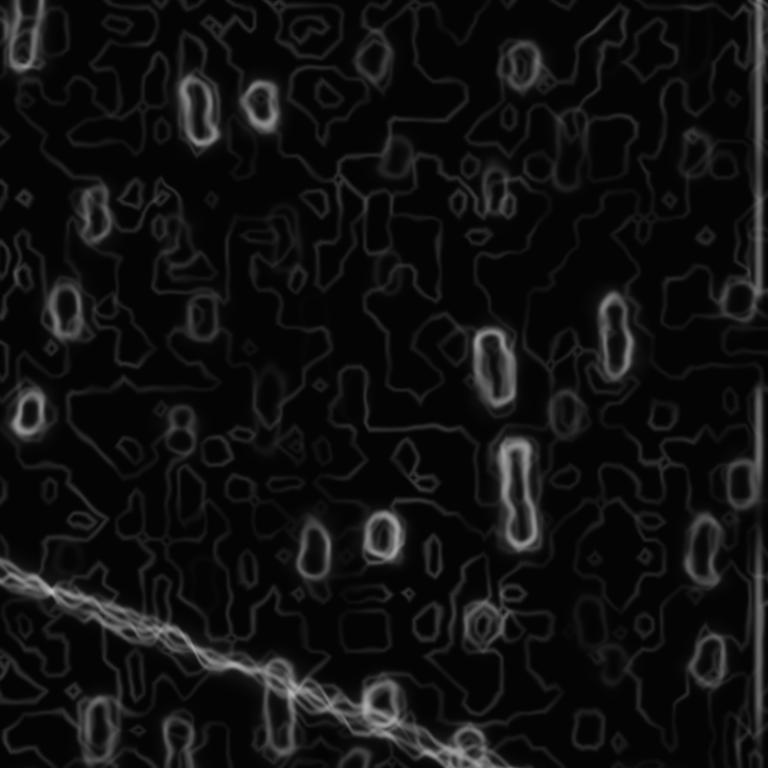
Reproduce this texture procedurally as a WebGL 2 fragment shader.

```glsl
#version 300 es
precision highp float;
// Dark relief drawn as faint octagonal contours, with bright upright rings and a frayed diagonal streak.

uniform vec2 u_resolution;
out vec4 fragColor;

const float GRID = 62.0;                     // contour cells across the canvas
const float LINE_WIDTH = 0.23;               // contour softness, in cells
const float LINE_GAIN = 0.135;               // brightness of one contour
const float WOBBLE = 0.5;                    // contour unevenness, in cells
const int LEVELS = 7;                        // contour levels
const vec2 RELIEF_SCALE = vec2(0.46, 0.35);  // relief frequency per cell
const float RELIEF_HEIGHT = 2.7;
const float ROUGHNESS = 0.22;
const vec2 RING_GRID = vec2(7.0, 6.0);
const float RING_HEIGHT = 4.0;
const float RING_RADIUS = 0.0155;
const float RING_WIDTH = 0.0052;
const float RING_GAIN = 0.75;
const float RIM_GAIN = 0.5;
const float STREAK_START = 0.26;
const float STREAK_SLOPE = -0.41;
const int STRANDS = 6;
const float STRAND_WIDTH = 0.0038;
const float STRAND_GAIN = 0.33;
const float BACKGROUND = 0.014;

float hash(vec2 p) {
  vec3 q = fract(p.xyx * 0.1031);
  q += dot(q, q.yzx + 33.33);
  return fract((q.x + q.y) * q.z);
}

float noise(vec2 p) {
  vec2 i = floor(p), f = fract(p);
  f = f * f * (3.0 - 2.0 * f);
  return mix(mix(hash(i), hash(i + vec2(1, 0)), f.x),
             mix(hash(i + vec2(0, 1)), hash(i + vec2(1, 1)), f.x), f.y);
}

float segmentDistance(vec2 p, vec2 a, vec2 b) {
  vec2 pa = p - a, ba = b - a;
  return length(pa - ba * clamp(dot(pa, ba) / dot(ba, ba), 0.0, 1.0));
}

// Scattered upright capsules: x is their height, y the glow of their outline
vec2 rings(vec2 uv) {
  vec2 home = floor(uv * RING_GRID), result = vec2(0.0);
  for (int j = -1; j <= 1; j++)
    for (int i = -1; i <= 1; i++) {
      vec2 id = home + vec2(i, j);
      vec2 jitter = vec2(hash(id + 11.3), hash(id + 27.7));
      vec2 center = (id + 0.1 + 0.8 * jitter) / RING_GRID;
      float size = hash(id + 43.1), strength = hash(id + 61.9);
      vec2 axis = vec2(0.2 * (jitter.y - 0.5), 1.0) * mix(0.008, 0.052, size * size);
      float d = segmentDistance(uv, center - axis, center + axis);
      float wall = 1.0 - smoothstep(0.006, 0.034, d);
      float edge = (d - RING_RADIUS + 0.012 * (noise(uv * 45.0 + id) - 0.5)) / RING_WIDTH;
      float glow = exp(-edge * edge) + 0.14 * exp(-0.09 * edge * edge);
      result = max(result, strength * strength * vec2(RING_HEIGHT * wall, glow));
    }
  return result;
}

float rimPatches(float y) {
  return smoothstep(0.35, 0.75, noise(vec2(3.0, y * 9.0)));
}

float height(vec2 vertex) {
  vec2 uv = vertex / GRID;
  float relief = RELIEF_HEIGHT * noise(vertex * RELIEF_SCALE + 40.0);
  float rough = ROUGHNESS * (hash(vertex + 91.0) - 0.5);
  float rim = smoothstep(0.96, 0.997, uv.x) * rimPatches(uv.y);
  return relief + rough + rings(uv).x + 2.0 * rim;
}

// Distance to the contour in a unit cell; s flags its corners counterclockwise
float cellDistance(vec2 p, vec4 s) {
  vec2 mid[4] = vec2[4](vec2(0.5, 0.0), vec2(1.0, 0.5), vec2(0.5, 1.0), vec2(0.0, 0.5));
  float d = 9.0;
  if (s.x == s.y && s.z == s.w && s.x != s.z) return segmentDistance(p, mid[3], mid[1]);
  if (s.x == s.w && s.y == s.z && s.x != s.y) return segmentDistance(p, mid[0], mid[2]);
  for (int i = 0; i < 4; i++) {
    int before = (i + 3) % 4, after = (i + 1) % 4;
    if (s[i] != s[before] && s[i] != s[after]) d = min(d, segmentDistance(p, mid[before], mid[i]));
  }
  return d;
}

// Sum of the contours in the four cells around the nearest vertex
float contours(vec2 p) {
  p += WOBBLE * (vec2(noise(p * 0.8 + 15.0), noise(p * 0.8 + 33.0)) - 0.5);
  vec2 vertex = floor(p + 0.5), q = p - vertex;
  float h[9];
  for (int k = 0; k < 9; k++) h[k] = height(vertex + vec2(k % 3 - 1, k / 3 - 1));
  float light = 0.0;
  for (int n = 0; n < LEVELS; n++) {
    float d = 9.0;
    for (int c = 0; c < 4; c++) {
      int cx = c % 2, cy = c / 2, k = cy * 3 + cx;
      vec4 corners = vec4(h[k], h[k + 1], h[k + 4], h[k + 3]);
      d = min(d, cellDistance(q - vec2(cx - 1, cy - 1), step(float(n) + 0.5, corners)));
    }
    light += exp(-d * d / (LINE_WIDTH * LINE_WIDTH));
  }
  return light * mix(0.3, 1.3, noise(p * 0.15 + 70.0)) * mix(0.4, 1.6, noise(p * 0.5 + 25.0));
}

// Wavy strands woven along a falling diagonal
float streak(vec2 uv) {
  float across = (uv.y - STREAK_START - STREAK_SLOPE * uv.x) * inversesqrt(1.0 + STREAK_SLOPE * STREAK_SLOPE);
  float light = 0.25 * exp(-pow(across / 0.02, 2.0));
  for (int i = 0; i < STRANDS; i++) {
    float seed = float(i) * 7.3 + 5.0;
    float sway = 0.042 * (noise(vec2(uv.x * 22.0, seed)) - 0.5) + 0.014 * (noise(vec2(uv.x * 65.0, seed + 3.0)) - 0.5);
    float glow = mix(0.0, 1.4, noise(vec2(uv.x * 32.0, seed + 50.0)));
    light += glow * exp(-pow((across - sway) / STRAND_WIDTH, 2.0));
  }
  return light;
}

void main() {
  vec2 uv = gl_FragCoord.xy / u_resolution;
  float rim = rimPatches(uv.y) * exp(-pow((uv.x - 0.988) / RING_WIDTH, 2.0));
  float ringLight = rings(uv).y * mix(0.4, 1.35, noise(uv * 38.0 + 8.0));
  float light = BACKGROUND + LINE_GAIN * contours(uv * GRID) + STRAND_GAIN * streak(uv);
  light += RING_GAIN * ringLight + RIM_GAIN * rim;
  light = 0.85 * (1.0 - exp(-light / 0.85));
  fragColor = vec4(vec3(light), 1.0);
}
```
